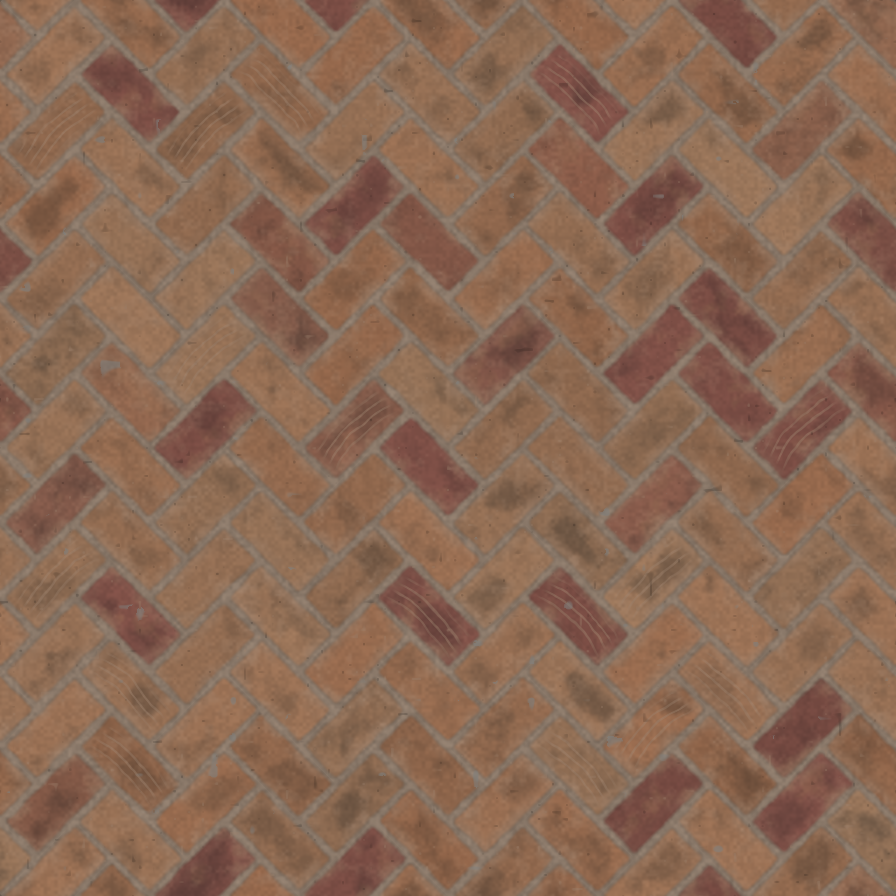
Write a WebGL 2 fragment shader that draws this texture.

```glsl
#version 300 es
precision highp float;
// Weathered terracotta pavers in a diagonal herringbone, 6 by 12 cells of two bricks.
// Brick space has unit brick width; each brick gets a hashed tone, smudges and dusty
// rims, and all noise wraps so that the tile is seamless.

uniform vec2 u_resolution;
out vec4 outColor;

const vec2 CELLS = vec2(6.0, 12.0);       // repeats across and up
const vec2 PHASE = vec2(-0.25, 0.5);      // shift of the pattern, in cells
const float HALF_JOINT = 0.06;            // half the joint, in brick widths
const float CORNER = 0.07;
const float EDGE_WOBBLE = 0.06;
const float EDGE_SOFTNESS = 0.045;
const float RED_SHARE = 0.24;
const float SCRATCHED_SHARE = 0.06;
const vec3 ORANGE = vec3(0.585, 0.405, 0.295);
const vec3 TAN = vec3(0.585, 0.450, 0.345);
const vec3 RED = vec3(0.485, 0.305, 0.270);
const vec3 SMUDGE = vec3(0.80, 0.82, 0.84); // multiplies the clay colour
const vec3 DUST = vec3(0.605, 0.500, 0.420);
const vec3 MORTAR = vec3(0.545, 0.475, 0.415);
const vec3 LICHEN = vec3(0.50, 0.50, 0.49);

float hash(vec2 p) {
  return fract(sin(dot(p, vec2(127.1, 311.7))) * 43758.5453);
}

// Value noise that repeats after a whole number of lattice steps
float noise(vec2 p, float period) {
  vec2 i = floor(p);
  vec2 f = fract(p);
  f = f * f * (3.0 - 2.0 * f);
  vec2 a = mod(i, period);
  vec2 b = mod(i + 1.0, period);
  return mix(mix(hash(a), hash(vec2(b.x, a.y)), f.x),
             mix(hash(vec2(a.x, b.y)), hash(b), f.x), f.y);
}

float fbm(vec2 p, float period) {
  float sum = 0.0;
  float weight = 0.5;
  for (int k = 0; k < 4; k++) {
    sum += weight * noise(p, period);
    p *= 2.0;
    period *= 2.0;
    weight *= 0.5;
  }
  return sum / 0.9375;
}

float roundedBox(vec2 p, vec2 halfSize, float radius) {
  vec2 q = abs(p) - halfSize + radius;
  return length(max(q, 0.0)) + min(max(q.x, q.y), 0.0) - radius;
}

// Finds the brick under p: local position (long axis first) and wrapped centre
void herringbone(vec2 p, out vec2 local, out vec2 id) {
  vec2 start = floor(p);
  float k = mod(start.x - start.y, 4.0);
  bool rising = k < 1.5;
  if (k == 1.0) start.x -= 1.0;
  if (k == 2.0) start.y -= 1.0;
  vec2 centre = start + (rising ? vec2(1.0, 0.5) : vec2(0.5, 1.0));
  local = rising ? p - centre : (p - centre).yx;
  id = mod(vec2((centre.x - centre.y) * 0.25, (centre.x + centre.y) * 0.5), CELLS);
}

vec3 brickColor(vec2 local, vec2 id, float edge, float grain) {
  float tone = hash(id + 3.1);
  float red = smoothstep(RED_SHARE + 0.06, RED_SHARE - 0.06, hash(id + 7.7));
  vec2 seed = 50.0 * vec2(hash(id + 1.3), hash(id + 5.9));
  float cloud = fbm(local * 1.6 + seed, 64.0);
  float patchy = fbm(local * 2.3 + seed.yx + 9.0, 64.0);

  vec3 color = mix(mix(ORANGE, TAN, tone), RED, red);
  color *= 0.94 + 0.11 * hash(id + 11.3);
  color = mix(color, mix(ORANGE, TAN, 0.6), 0.4 * smoothstep(0.5, 0.8, patchy));

  // Dark firing marks in the middle, pale dust towards the rim
  float inner = smoothstep(-0.05, -0.3, edge);
  float marks = smoothstep(0.42, 0.72, cloud) * (0.4 + 0.6 * inner);
  color *= mix(vec3(1.0), SMUDGE, marks * (0.6 + 0.6 * hash(id + 2.2)));
  float rim = smoothstep(-0.28, 0.0, edge);
  float dust = rim * smoothstep(0.3, 0.75, patchy) + 0.3 * smoothstep(0.55, 0.8, grain);
  color = mix(color, DUST, 0.6 * dust * (1.0 - 0.35 * red));

  // Curved scratches on a few bricks
  float stripe = abs(fract(local.y * 6.0 + local.x * local.x + cloud) - 0.5);
  float scratched = step(hash(id + 17.1), SCRATCHED_SHARE) * inner;
  return mix(color, DUST, 0.45 * scratched * smoothstep(0.2, 0.05, stripe));
}

void main() {
  vec2 uv = gl_FragCoord.xy / u_resolution;
  vec2 cell = uv * CELLS + PHASE;
  vec2 p = vec2(cell.y + 2.0 * cell.x, cell.y - 2.0 * cell.x);
  vec2 local, id;
  herringbone(p, local, id);

  // Slightly uneven brick outline
  float grain = fbm(uv * 64.0, 64.0);
  float sizeLoss = HALF_JOINT + 0.025 * hash(id + 4.4);
  float edge = roundedBox(local, vec2(1.0, 0.5) - sizeLoss, CORNER);
  edge += EDGE_WOBBLE * (grain - 0.5);
  float soft = max(EDGE_SOFTNESS, 17.0 / min(u_resolution.x, u_resolution.y));

  vec3 mortar = MORTAR * (0.93 + 0.14 * grain);
  vec3 color = mix(brickColor(local, id, edge, grain), mortar, smoothstep(-soft, soft, edge));
  color *= 1.0 - 0.06 * smoothstep(0.07, 0.0, abs(edge - 0.01));

  // Fine grain, pits, pale specks and rare grey spots
  color *= 0.95 + 0.1 * noise(uv * 256.0, 256.0);
  float speck = noise(uv * 128.0, 128.0);
  color *= 1.0 - 0.16 * smoothstep(0.07, 0.0, speck);
  color = mix(color, DUST, 0.4 * smoothstep(0.92, 1.0, speck));
  color = mix(color, LICHEN, 0.6 * smoothstep(0.93, 0.98, noise(uv * 48.0 + 0.5, 48.0)) * step(0.5, grain));
  outColor = vec4(color, 1.0);
}
```
